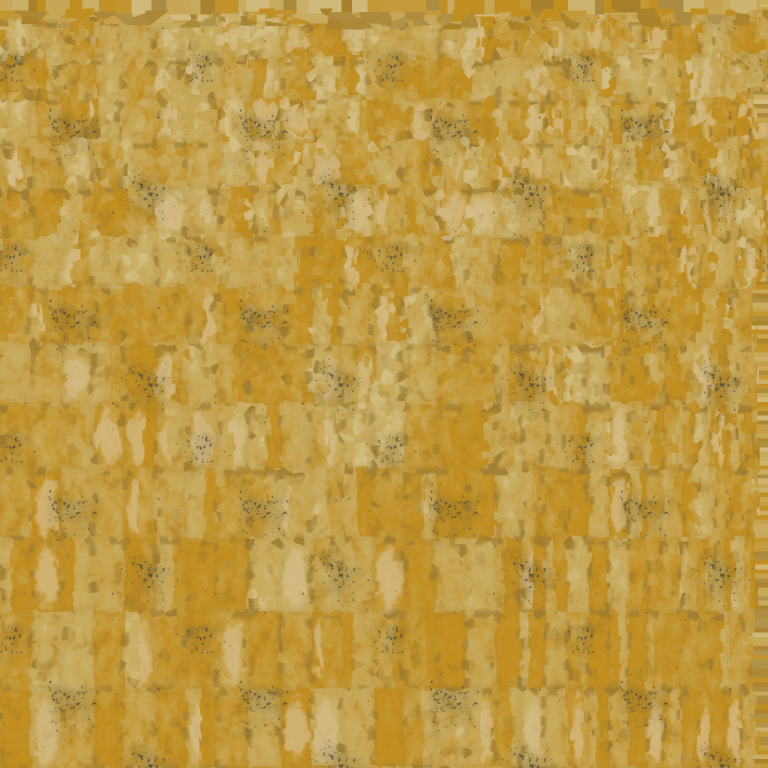
Write a three.js fragment shader that draws this texture.

```glsl
// Weathered gold shingles: tall tiles in rows that tighten upward and to the right,
// with edges broken into Voronoi facets. Dark speckled wear repeats on its own
// periodic gradient noise tile, and flat streaks finish the top and right rims.
varying vec2 vUv;

#define GRID vec2(24.7, 9.7)      // tiles across and down before tightening
#define TIGHTEN vec2(38.0, 3.8)   // extra tiles toward right and top
#define WEAR_REPEATS 4.03
#define WEAR_AMOUNT 0.80
#define FACETS 78.0
#define JAG vec2(0.006, 0.019)    // edge raggedness at bottom and top
#define GOLD vec3(0.755, 0.555, 0.125)
#define STRAW vec3(0.785, 0.672, 0.375)
#define PALE vec3(0.825, 0.745, 0.510)
#define UMBER vec3(0.610, 0.480, 0.190)
#define SOOT vec3(0.300, 0.285, 0.215)
#define AA 0.0005

vec2 hash2(vec2 p) {
  return fract(sin(vec2(dot(p, vec2(127.1, 311.7)), dot(p, vec2(269.5, 183.3)))) * 43758.5);
}

float corner(vec2 cell, vec2 offset, float period) {
  return dot(hash2(mod(cell, period)) * 2.0 - 1.0, offset);
}

// Gradient noise that wraps after "period" cells
float noise(vec2 p, float period) {
  vec2 i = floor(p), f = p - i, e = vec2(1.0, 0.0);
  vec2 s = f * f * f * (f * (f * 6.0 - 15.0) + 10.0);
  return mix(
    mix(corner(i, f, period), corner(i + e, f - e, period), s.x),
    mix(corner(i + e.yx, f - e.yx, period), corner(i + 1.0, f - 1.0, period), s.x), s.y);
}

// Random pair shared by every point of one Voronoi facet
vec2 facet(vec2 p) {
  vec2 base = floor(p), nearest = base;
  float best = 9.0;
  for (int y = -1; y <= 1; y++)
    for (int x = -1; x <= 1; x++) {
      vec2 cell = base + vec2(float(x), float(y));
      vec2 d = cell + hash2(cell) - p;
      if (dot(d, d) < best) { best = dot(d, d); nearest = cell; }
    }
  return hash2(nearest + 31.7);
}

vec3 paint(float tone, float brown) {
  vec3 c = mix(GOLD, STRAW, smoothstep(0.05, 0.80, tone));
  c = mix(c, PALE, smoothstep(0.78, 1.05, tone));
  return mix(c, UMBER, brown);
}

// Soft cluster that wraps inside the wear tile
float cluster(vec2 t, vec2 centre) {
  vec2 d = fract(t - centre + 0.5) - 0.5;
  return exp(-dot(d, d) * 55.0);
}

vec3 shingles(vec2 uv, vec2 chip) {
  // Ragged tile coordinates
  float rough = smoothstep(0.2, 0.85, uv.y + 0.2 * (uv.x - 0.5));
  vec2 q = uv + (chip - 0.5) * mix(JAG.x, JAG.y, rough);
  q.x += 0.003 * noise(uv * 30.0, 512.0);
  vec2 right = max(q - vec2(0.6, 0.0), 0.0);
  vec2 g = q * GRID + TIGHTEN * vec2(right.x * right.x, right.y * right.y * right.y);
  vec2 id = floor(g), f = g - id, rnd = hash2(id + 7.0);

  // Some tiles split into two narrow strips
  float strip = step(0.55, rnd.y) * step(0.3 + 0.4 * rnd.x, f.x);
  vec2 tile = hash2(id + vec2(strip * 0.37, 3.0));

  // Tile tone, broad drift and brushed blotches
  float blotch = noise(uv * vec2(62.0, 34.0), 512.0) + 0.5 * noise(uv * 130.0, 512.0);
  float drift = noise(uv * 5.0 + 9.0, 512.0);
  float tone = 0.08 + 0.72 * tile.x + 0.16 * (uv.y - 0.4) + 0.22 * drift;
  tone += 0.38 * blotch + (chip.x - 0.5) * mix(0.16, 0.40, rough);

  // Umber chips gather along tile edges
  vec2 rim = min(f, 1.0 - f);
  float edge = 1.0 - smoothstep(0.03, 0.16, min(rim.x * 0.8, rim.y * 1.6));
  float brown = edge * (0.10 + 0.55 * step(0.78, chip.y)) + 0.25 * step(0.93, chip.y);
  brown += 0.35 * smoothstep(0.15, 0.55, -blotch);
  vec3 c = paint(tone, clamp(brown, 0.0, 0.85));

  // Bleached ovals on a few tiles
  float oval = length((f - vec2(0.5, 0.45)) * vec2(1.9, 1.7)) + 0.5 * blotch;
  c = mix(c, vec3(0.84, 0.75, 0.56), 0.7 * step(0.86, tile.y) * (1.0 - smoothstep(0.5, 0.85, oval)));

  // Repeating speckled wear
  vec2 t = uv * WEAR_REPEATS;
  float stain = cluster(t, vec2(0.37, 0.33)) + cluster(t, vec2(0.78, 0.00))
              + 0.7 * cluster(t, vec2(0.07, 0.68));
  stain += 0.7 * noise(t * 9.0, 9.0) + 0.4 * noise(t * 20.0, 20.0);
  float grain = noise(t * 52.0, 52.0) + 0.7 * noise(t * 104.0, 104.0);
  float speck = smoothstep(0.0, 0.16, grain + 0.48 * stain - 0.60);
  c = mix(c, SOOT, 0.16 * smoothstep(0.2, 1.1, stain));
  return mix(c, SOOT, WEAR_AMOUNT * speck);
}

vec3 surface(vec2 uv) {
  vec3 c = shingles(uv, facet(uv * FACETS));

  // Plain polygons, then upright blocks, along the top
  vec2 shard = facet(uv * 42.0);
  if (uv.y + 0.026 * (shard.x - 0.5) > 0.974) c = paint(shard.y, 0.6 * step(0.7, shard.x));
  vec2 block = hash2(vec2(floor(uv.x * 46.0 + 2.0 * noise(uv.xx * 19.0, 512.0)), 5.0));
  if (uv.y + 0.008 * (shard.y - 0.5) > 0.985) c = paint(block.x, 0.7 * step(0.65, block.y));

  // Level streaks in patches of the right rim
  vec2 streak = hash2(vec2(floor(uv.y * 170.0), 11.0));
  float patchy = noise(vec2(2.5, uv.y * 7.0), 512.0);
  if (uv.x + 0.012 * (shard.x - 0.5) > 0.984 && patchy > 0.0)
    c = paint(streak.x, 0.6 * step(0.65, streak.y));
  return c;
}

void main() {
  // Four samples smooth every facet edge
  vec2 a = vec2(AA, -AA);
  vec3 c = surface(vUv + a.xx) + surface(vUv + a.xy) + surface(vUv + a.yx) + surface(vUv + a.yy);
  gl_FragColor = vec4(c * 0.25, 1.0);
}
```
